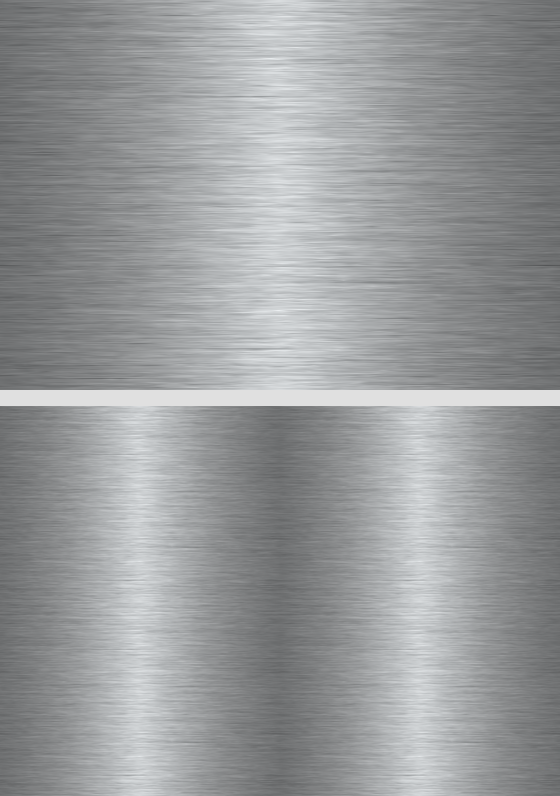
Top: one tile. Bottom: repeated 2 by 2.
A Shadertoy shader for this texture:

```glsl
float hash(vec2 p, float seed) {
    return fract(sin(dot(p, vec2(12.9898, 78.233)) + seed * 37.719) * 43758.5453);
}

// One row of smooth noise that wraps in x; every row has its own phase
float rowNoise(float x, float row, float cells, float seed) {
    float s = (x + hash(vec2(row, 0.5), seed)) * cells;
    float cell = floor(s);
    float a = hash(vec2(mod(cell, cells), row), seed + 1.0);
    float b = hash(vec2(mod(cell + 1.0, cells), row), seed + 1.0);
    return mix(a, b, s - cell);
}

// Horizontal fibres with crisp flanks, wrapping both ways, in 0..1
float fibres(vec2 uv, float cells, float rows, float seed) {
    float y = uv.y * rows;
    float row = floor(y);
    float below = rowNoise(uv.x, mod(row, rows), cells, seed);
    float above = rowNoise(uv.x, mod(row + 1.0, rows), cells, seed);
    return mix(below, above, smoothstep(0.15, 0.85, y - row));
}

// Rounded vertical highlight, darkest at both side edges
float sheen(float x, float edgeLevel, float roundness) {
    float fromCentre = length(vec2(x - 0.5, roundness)) - roundness;
    float t = 1.0 - 2.0 * fromCentre;
    return edgeLevel + 0.16 * t + 0.22 * t * t;
}

// Brushed grain centred on zero: faint bands, long lines, short hairs
float brushedGrain(vec2 uv) {
    float grain = 0.0;
    grain += 0.030 * (fibres(uv, 3.0, 60.0, 1.0) - 0.5);
    grain += 0.065 * (fibres(uv, 7.0, 190.0, 4.0) - 0.5);
    grain += 0.110 * (fibres(uv, 11.0, 310.0, 7.0) - 0.5);
    grain += 0.110 * (fibres(uv, 26.0, 347.0, 10.0) - 0.5);
    grain += 0.085 * (fibres(uv, 60.0, 353.0, 19.0) - 0.5);
    return grain;
}

// Sparse scratches where the fibres reach their peaks
float scratches(vec2 uv, float cells, float rows, float seed) {
    return smoothstep(0.75, 1.0, fibres(uv, cells, rows, seed));
}

void mainImage(out vec4 fragColor, in vec2 fragCoord) {
    vec2 uv = fragCoord / iResolution.xy;
    const vec3 darkTint = vec3(-0.005, 0.001, 0.005);
    const vec3 brightTint = vec3(-0.011, 0.002, 0.010);

    float relief = brushedGrain(uv);
    relief -= 0.11 * scratches(uv, 9.0, 300.0, 13.0);
    relief += 0.07 * scratches(uv, 22.0, 320.0, 16.0);

    float light = sheen(uv.x, 0.433, 0.02);
    float grey = light * (1.0 + relief);
    vec3 tint = mix(darkTint, brightTint, smoothstep(0.5, 0.8, light));
    fragColor = vec4(clamp(vec3(grey) + tint, 0.0, 1.0), 1.0);
}
```
